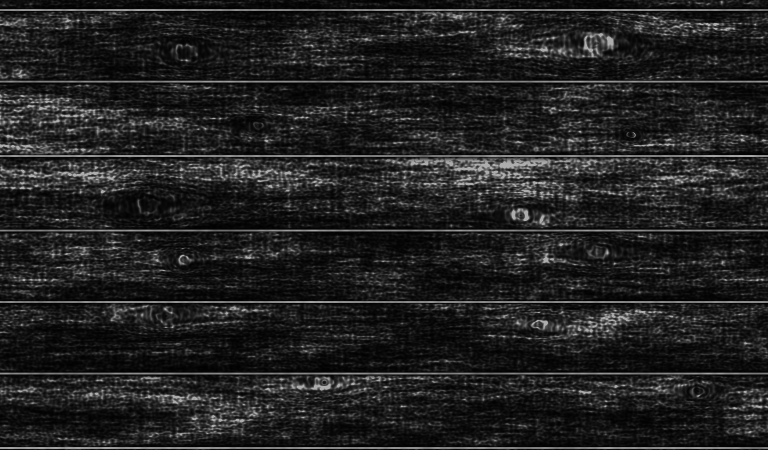
Write a WebGL 2 fragment shader that draws this texture.

```glsl
#version 300 es
precision highp float;

uniform vec2 u_resolution;
out vec4 fragColor;

// Layout, in canvas heights
const float PITCH = 0.1622;          // plank height including its seam
const float FIRST_SEAM = 0.0044;
const float SEAM_SWAY = 0.0033;      // uneven plank heights
const float SEAM_HALF_WIDTH = 0.0021;
const float SHADOW_WIDTH = 0.0075;

// Tones
const float WOOD_TONE = 0.086;
const float SEAM_TONE = 0.54;
const float MAX_TONE = 0.68;
const vec3 TINT = vec3(1.0);

// Grain strengths, as exponents of brightness
const float PATCHES = 1.7;
const float STREAKS = 1.5;
const float FIBRES = 1.5;
const float PORES = 1.6;
const float SAW_MARKS = 0.7;

// Character of each plank, from the bottom up
const float PLANK_TONE[7] = float[](0.0, -0.3, -0.15, 0.25, 0.15, 0.0, -0.4);
const float PLANK_LEAN[7] = float[](0.7, 0.9, 0.2, 1.3, -0.3, 0.4, 0.0);
const float SHEEN_X[7] = float[](0.5, 1.32, 0.04, 1.13, 0.08, 1.3, 0.8);
const float KNOT_X[7] = float[](0.72, 0.37, 1.33, 0.327, 0.573, 1.33, -1.0);
const float KNOT_LEVEL[7] = float[](0.88, 0.8, 0.7, 0.33, 0.4, 0.53, 0.5);
const float KNOT_SIZE[7] = float[](0.013, 0.014, 0.014, 0.017, 0.008, 0.022, 0.01);
const float KNOT_SPACING = 0.83;
const float KNOT_WRAP = 1.75;

// Random unit gradient for a lattice point
vec2 gradient(vec2 cell) {
  uvec2 k = uvec2(ivec2(cell));
  uint h = k.x * 73856093u ^ k.y * 19349663u;
  h = (h ^ (h >> 15u)) * 2246822519u;
  h = (h ^ (h >> 13u)) * 3266489917u;
  h ^= h >> 16u;
  float angle = float(h & 65535u) * 6.2831853 / 65536.0;
  return vec2(cos(angle), sin(angle));
}

float gradientNoise(vec2 p) {
  vec2 i = floor(p), f = p - i;
  vec2 w = f * f * f * (f * (f * 6.0 - 15.0) + 10.0);
  float a = dot(gradient(i), f);
  float b = dot(gradient(i + vec2(1, 0)), f - vec2(1, 0));
  float c = dot(gradient(i + vec2(0, 1)), f - vec2(0, 1));
  float d = dot(gradient(i + vec2(1, 1)), f - vec2(1, 1));
  return mix(mix(a, b, w.x), mix(c, d, w.x), w.y);
}

// Bends the grain around a knot and returns the knot's change in tone
float knot(vec2 p, vec2 center, float size, inout vec2 grain) {
  vec2 d = (p - center) / (size * vec2(1.5, 1.0));
  vec2 wide = d * vec2(0.28, 0.4);
  grain.y -= (p.y - center.y) * 0.85 * exp(-dot(wide, wide));
  float r = length(d) + 0.6 * gradientNoise(p * 70.0);
  float rim = 1.5 * exp(-6.0 * (r - 0.75) * (r - 0.75));
  float rings = 0.7 * sin(r * 8.0) * exp(-0.55 * r);
  float halo = 0.7 * exp(-0.15 * dot(d, d));
  return rim + rings - halo;
}

// Brightness of the wood at p, measured from the plank's lower left
float woodTone(vec2 p, float plank) {
  int id = clamp(int(plank), 0, 6);
  float level = p.y / PITCH;
  vec2 seed = vec2(plank * 37.3, plank * 91.7);
  vec2 grain = p;
  grain.y += 0.012 * gradientNoise(p * vec2(2.5, 9.0) + seed);

  // One main knot and a smaller one further along
  float tone = PLANK_TONE[id] + PLANK_LEAN[id] * (level - 0.5);
  for (int i = 0; i < 2; i++) {
    float n = float(i);
    vec2 center = vec2(mod(KNOT_X[id] + n * KNOT_SPACING, KNOT_WRAP),
                       (KNOT_LEVEL[id] - n * 0.12) * PITCH);
    if (KNOT_X[id] > 0.0) tone += knot(p, center, KNOT_SIZE[id] * (1.0 - 0.25 * n), grain);
  }

  // Worn, lighter stretch
  float along = (p.x - SHEEN_X[id]) / 0.26;
  float across = level - 0.5 - 0.2 * sign(PLANK_LEAN[id]);
  tone += 0.75 * exp(-along * along - 7.0 * across * across);

  // Grain from broad patches to single pores
  tone += PATCHES * gradientNoise(grain * vec2(3.2, 21.0) + seed);
  tone += STREAKS * gradientNoise(grain * vec2(7.0, 95.0) + seed.yx);
  tone += FIBRES * gradientNoise(grain * vec2(30.0, 170.0) + seed + 11.5);
  tone += PORES * gradientNoise(grain * vec2(125.0, 185.0) + seed + 53.2);
  tone += SAW_MARKS * gradientNoise(p * vec2(105.0, 9.0) + seed.yx + 7.9);
  return min(WOOD_TONE * exp(tone), MAX_TONE);
}

void main() {
  vec2 p = gl_FragCoord.xy / u_resolution.y;
  float pixel = 1.0 / u_resolution.y;

  // Stack of planks
  float row = (p.y - FIRST_SEAM) / PITCH;
  row -= SEAM_SWAY / PITCH * sin(row * 1.5707963);
  float plank = floor(row);
  float tone = woodTone(vec2(p.x, (row - plank) * PITCH), plank);

  // Bright seam between two dark edges
  float seamId = round(row);
  float seamDistance = abs(row - seamId) * PITCH;
  float shade = seamDistance / SHADOW_WIDTH;
  tone *= 1.0 - 0.9 * exp(-shade * shade);
  float wear = gradientNoise(vec2(p.x * 5.0, seamId * 7.3 + 0.4))
             + 0.6 * gradientNoise(vec2(p.x * 60.0, seamId * 3.7 + 0.6));
  float seam = 1.0 - smoothstep(SEAM_HALF_WIDTH - 0.5 * pixel,
                                SEAM_HALF_WIDTH + 0.5 * pixel, seamDistance);
  tone = mix(tone, SEAM_TONE * (1.0 + 0.35 * wear), seam);

  fragColor = vec4(TINT * tone, 1.0);
}
```
